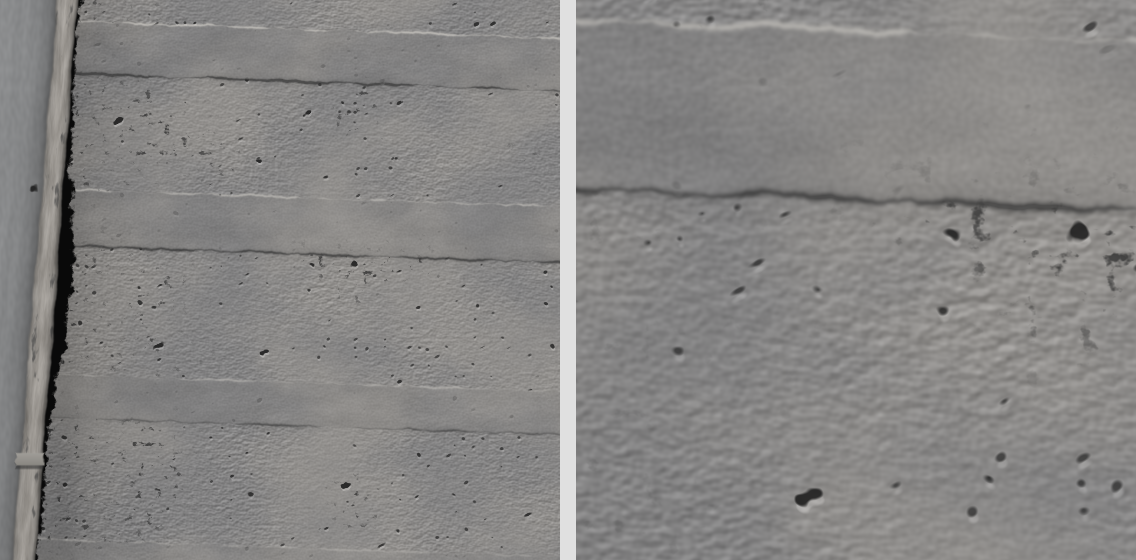
Left, the full canvas; right, a detail of the centre.
This texture is drawn by a WebGL 1 fragment shader. Its source:

```glsl
precision highp float;
// Weathered board-marked concrete wall with smooth bands, beside a dark gap and a worn pipe.
uniform vec2 u_resolution;

float hash(vec2 p) {
  return fract(sin(dot(p, vec2(127.1, 311.7))) * 43758.55);
}

vec2 gradient(vec2 cell) {
  float a = 6.2832 * hash(cell);
  return vec2(cos(a), sin(a));
}

float noise(vec2 p) {
  vec2 i = floor(p), f = p - i, u = f * f * f * (f * (f * 6.0 - 15.0) + 10.0);
  vec2 e = vec2(1.0, 0.0);
  return mix(mix(dot(gradient(i), f), dot(gradient(i + e), f - e), u.x),
             mix(dot(gradient(i + e.yx), f - e.yx), dot(gradient(i + 1.0), f - 1.0), u.x), u.y);
}

float fbm(vec2 p) {
  float sum = 0.0, amp = 1.0;
  for (int i = 0; i < 4; i++) {
    sum += amp * noise(p);
    p = p * 2.03 + 17.3;
    amp *= 0.5;
  }
  return sum;
}

float plasterHeight(vec2 q) {
  return noise(q * vec2(75.0, 125.0)) + 0.7 * noise(q * vec2(170.0, 240.0) + 9.0);
}

// Where damage gathers: loose clusters, and the left side of the wall.
float damage(vec2 q) {
  return smoothstep(0.1, 0.55, noise(q * 5.5 + 3.0)) + 0.6 * exp(-6.0 * max(q.x - 0.13, 0.0));
}

// Irregular chipped pits, one at most per cell.
float pits(vec2 q, float freq, float size) {
  vec2 p = q * freq, id = floor(p);
  vec2 d = p - id - 0.3 - 0.4 * vec2(hash(id + 1.7), hash(id + 5.3));
  d.x += d.y * (1.6 * hash(id + 8.1) - 0.4);
  float radius = size * (0.35 + 0.65 * hash(id + 2.9)) + 0.7 * size * noise(q * 130.0);
  float present = step(hash(id + 4.4), 0.04 + 0.28 * damage((id + 0.5) / freq));
  return present * (1.0 - smoothstep(-0.0016 * freq, 0.0016 * freq, length(d * vec2(1.0, 1.2)) - radius));
}

float allPits(vec2 q) {
  return max(0.95 * pits(q, 12.0, 0.09), max(0.85 * pits(q + 0.37, 30.0, 0.14), 0.7 * pits(q + 0.71, 62.0, 0.21)));
}

vec3 wall(vec2 q, float px) {
  float band = 0.0, ridge = 0.0, seam = 0.0;
  for (int i = 0; i < 4; i++) {
    float k = float(i);
    float jag = 0.004 * fbm(vec2(q.x * 28.0, k * 7.3 + 0.4));
    float v = q.y - 0.034 * q.x + jag;
    float top = v - (0.034 + 0.31 * k - 0.0117 * sin(2.2 * k));
    float base = v - (0.1276 + 0.3073 * k);
    band += smoothstep(-0.003, 0.003, top) * (1.0 - smoothstep(-0.002, 0.002, base));
    // Broken pale ridge above each band, ragged shadow below it.
    float broken = smoothstep(-0.25, 0.35, fbm(vec2(q.x * 14.0, k * 5.1 + 0.4)));
    ridge += exp(-pow(top / (0.0012 + 0.0012 * broken), 2.0)) * (0.15 + 0.85 * broken) * (1.0 - 0.18 * k);
    float wear = smoothstep(-0.7, 0.6, fbm(vec2(q.x * 9.0, k * 9.2 + 0.5)));
    seam += wear * (1.15 - 0.25 * k) * (exp(-pow(base / (0.001 + 0.0016 * wear), 2.0))
          + 0.3 * exp(-abs(base) / 0.005));
  }
  float rough = 1.0 - band, edge = max(q.x - 0.12, 0.0);
  // Broad stains, then relief lit from above and sandy grain.
  float stain = fbm(q * vec2(4.0, 5.0) + 2.0);
  vec3 col = mix(vec3(0.512, 0.51, 0.512), vec3(0.572, 0.563, 0.552), smoothstep(-0.5, 0.45, stain));
  col *= 1.0 - 0.02 * band - 0.17 * exp(-14.0 * edge) + 0.06 * band * fbm(q * vec2(9.0, 25.0));
  float slope = plasterHeight(q + vec2(0.001, 0.002)) - plasterHeight(q);
  col += slope * mix(0.03, 0.12, rough) * (0.8 + 0.9 * noise(q * 6.0));
  col += 0.03 * noise(q * 240.0) + 0.015 * noise(q * vec2(40.0, 60.0));
  // Edges, pits with pale lower lips, and crumbled patches.
  col = mix(col, vec3(0.76, 0.75, 0.73), 0.8 * clamp(ridge, 0.0, 1.0));
  col = mix(col, vec3(0.2), 0.7 * clamp(seam, 0.0, 1.0));
  float pit = allPits(q), keep = mix(0.25, 1.0, rough);
  col += 0.11 * keep * max(allPits(q - vec2(0.001, 0.004)) - pit, 0.0);
  col = mix(col, vec3(0.1), 0.9 * pit * keep);
  float crumbs = smoothstep(0.4, 0.75, fbm(q * vec2(62.0, 75.0)) + 0.12 * damage(q));
  crumbs *= min(damage(q) + 0.5 * exp(-20.0 * edge), 1.0);
  return mix(col, vec3(0.16), 0.75 * crumbs * keep);
}

vec3 slab(vec2 q, float toPipe) {
  float streak = noise(vec2((q.x + 0.08 * q.y) * 70.0, q.y * 4.0));
  vec3 col = vec3(0.535, 0.54, 0.545) + 0.035 * streak + 0.03 * noise(q * vec2(150.0, 60.0));
  col *= 1.0 - 0.32 * exp(-toPipe / 0.018);
  float chip = length(q - vec2(0.06, 0.335)) + 0.006 * noise(q * 110.0);
  return mix(vec3(0.15), col, smoothstep(0.003, 0.009, chip));
}

vec3 pipe(vec2 q, float t) {
  vec3 col = vec3(0.57, 0.555, 0.535) * (0.76 + 0.32 * sin(3.1416 * clamp(t * 0.85 + 0.1, 0.0, 1.0)));
  col += 0.1 * fbm(vec2(t * 4.0, q.y * 14.0));
  col = mix(col, vec3(0.28), 0.7 * smoothstep(0.3, 0.65, fbm(vec2(t * 2.0 + 5.0, q.y * 16.0))));
  return col * (1.0 - 0.4 * smoothstep(0.8, 1.05, t));
}

void main() {
  vec2 q = gl_FragCoord.xy / u_resolution;
  q.y = 1.0 - q.y;
  float px = 1.2 / min(u_resolution.x, u_resolution.y);
  // Leaning pipe edges and the ragged gap, widest halfway down.
  float wobble = 0.004 * fbm(vec2(q.y * 14.0, 0.5));
  float left = 0.1016 - 0.08 * q.y + wobble, right = 0.1393 - 0.075 * q.y - wobble;
  float gap = right + 0.003 + 0.024 * exp(-pow((q.y - 0.5) / 0.2, 2.0))
            + 0.009 * fbm(vec2(q.y * 20.0, 3.5)) + 0.008 * fbm(q * 70.0);
  vec3 col = mix(vec3(0.035), wall(q, px), smoothstep(-0.002, 0.004, q.x - gap));
  col = mix(pipe(q, (q.x - left) / (right - left)), col, smoothstep(-px, px, q.x - right));
  col = mix(slab(q, max(left - q.x, 0.0)), col, smoothstep(-0.003, 0.003, q.x - left));
  // Clip around the pipe, with a shadow beneath.
  vec2 c = q - vec2(0.053, 0.82);
  float side = abs(c.x) - 0.025 + 0.005 * noise(q * 90.0);
  col = mix(vec3(0.2), col, 0.4 + 0.6 * smoothstep(-px, 0.003, max(side, abs(c.y - 0.012) - 0.005)));
  col = mix(vec3(0.58, 0.57, 0.55) - 4.0 * c.y, col, smoothstep(-px, px, max(side, abs(c.y) - 0.011)));
  gl_FragColor = vec4(clamp(col, 0.0, 1.0), 1.0);
}
```
